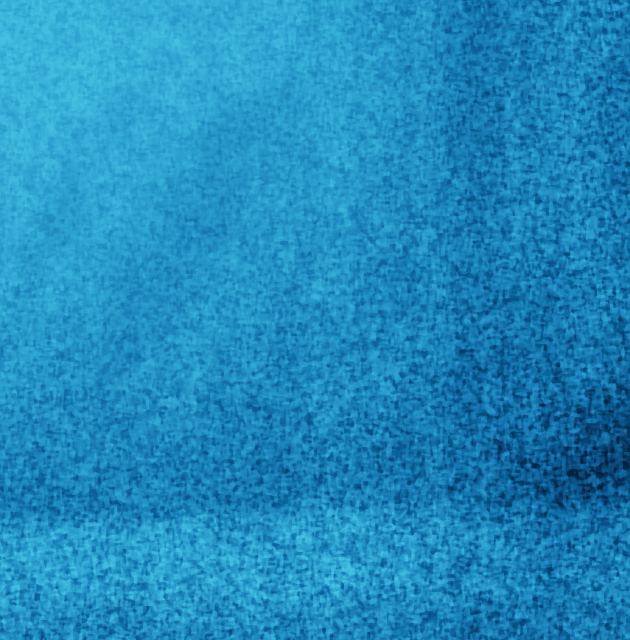
A Shadertoy shader for this texture:

```glsl
const vec3 INK   = vec3(0.015, 0.13, 0.25);
const vec3 DEEP  = vec3(0.04, 0.36, 0.58);
const vec3 MID   = vec3(0.10, 0.51, 0.73);
const vec3 LIGHT = vec3(0.19, 0.66, 0.83);
const vec3 PALE  = vec3(0.27, 0.75, 0.88);
const float BASE_TONE = 0.72;
const vec2 THREAD_CELLS = vec2(115.0, 225.0);  // across and along a thread
const float MOTTLE_CELLS = 34.0;
const float MOTTLE_DEPTH = 0.07;
const float GRAIN_FAINT = 0.12;
const float GRAIN_STRONG = 0.38;
const float PLEAT_DEPTH = 0.014;
const float HEM_HEIGHT = 0.175;
const float HEM_SLOPE = 0.04;

vec3 hash3(vec2 p) {
    vec3 q = fract(p.xyx * vec3(0.1031, 0.1030, 0.0973));
    q += dot(q, q.yxz + 33.33);
    return fract((q.xxy + q.yzz) * q.zyx);
}

// Cellular noise: every jittered cell point spreads its own random tone
float cellTone(vec2 p) {
    vec2 cell = floor(p), f = p - cell;
    float sum = 0.0, weights = 0.0;
    for (int j = -1; j <= 1; j++)
    for (int i = -1; i <= 1; i++) {
        vec2 o = vec2(i, j);
        vec3 h = hash3(cell + o + 17.0);
        vec2 d = o + h.xy - f;
        float w = exp(-6.0 * dot(d, d));
        sum += w * h.z;
        weights += w;
    }
    return sum / max(weights, 1e-4) - 0.5;
}

// Soft elliptical patch, its first radius turned by angle
float patchAt(vec2 p, vec2 center, vec2 radius, float angle) {
    vec2 d = p - center;
    float c = cos(angle), s = sin(angle);
    d = vec2(c * d.x + s * d.y, c * d.y - s * d.x) / radius;
    return exp(-dot(d, d));
}

// Broad light and the shadows of the draped folds
float drape(vec2 p) {
    float tone = BASE_TONE;
    tone += 0.22 * (1.0 - smoothstep(0.0, 0.8, distance(p, vec2(0.0, 1.0))));
    tone += 0.06 * patchAt(p, vec2(0.48, 0.92), vec2(0.18, 0.15), 0.0);
    tone -= 0.09 * smoothstep(0.5, 0.8, p.x);
    tone -= 0.10 * patchAt(p, vec2(0.29, 0.62), vec2(0.27, 0.07), 0.98);
    tone -= 0.07 * patchAt(p, vec2(0.38, 0.80), vec2(0.09, 0.035), 0.5);
    tone -= 0.06 * patchAt(p, vec2(0.13, 0.72), vec2(0.18, 0.035), 1.05);
    tone -= 0.07 * patchAt(p, vec2(0.43, 0.34), vec2(0.20, 0.07), 1.45);
    tone -= 0.06 * patchAt(p, vec2(0.60, 0.53), vec2(0.16, 0.05), 0.75);
    tone -= 0.12 * patchAt(p, vec2(0.76, 0.90), vec2(0.28, 0.045), 1.57);
    tone -= 0.15 * patchAt(p, vec2(0.80, 0.46), vec2(0.16, 0.08), 0.7);
    tone -= 0.30 * patchAt(p, vec2(1.0, 0.30), vec2(0.24, 0.12), 0.75);
    tone -= 0.12 * patchAt(p, vec2(1.0, 0.76), vec2(0.25, 0.05), 1.57);
    return tone;
}

// Horizontal fold: shade above, lit strip below, darker lower edge
float hem(vec2 p) {
    float h = p.y - HEM_HEIGHT - HEM_SLOPE * p.x;
    float above = smoothstep(-0.025, 0.03, h);
    float shade = above * (1.0 - smoothstep(0.0, 0.28, h));
    float lit = (1.0 - above) * smoothstep(-0.18, -0.08, h);
    float lower = 1.0 - smoothstep(0.0, 0.09, p.y);
    return 0.07 * lit - 0.13 * shade - 0.09 * lower;
}

// Upright pleats from layered sines, with two crisp creases
float pleats(vec2 p) {
    float x = p.x + 0.004 * sin(p.y * 9.0);
    float waves = sin(x * 47.0 + 1.0) + 0.8 * sin(x * 83.0 + 2.0 * p.y)
                + 0.6 * sin(x * 171.0 + 0.7);
    float tone = PLEAT_DEPTH * waves * mix(0.4, 1.2, p.x);
    tone += 0.06 * patchAt(p, vec2(0.502, 0.42), vec2(0.008, 0.18), 0.0);
    tone -= 0.09 * patchAt(p, vec2(0.836, 0.86), vec2(0.008, 0.2), 0.0);
    return tone;
}

vec3 dye(float t) {
    vec3 c = mix(INK, DEEP, clamp(t / 0.37, 0.0, 1.0));
    c = mix(c, MID, clamp((t - 0.37) / 0.24, 0.0, 1.0));
    c = mix(c, LIGHT, clamp((t - 0.61) / 0.245, 0.0, 1.0));
    return mix(c, PALE, clamp((t - 0.855) / 0.145, 0.0, 1.0));
}

void mainImage(out vec4 fragColor, in vec2 fragCoord) {
    vec2 p = fragCoord / iResolution.xy;
    float tone = drape(p) + hem(p) + pleats(p);

    // Short crossing threads, deeper where the cloth is shaded or low
    float weave = cellTone(p * THREAD_CELLS) + cellTone(p * THREAD_CELLS.yx + 300.0);
    weave *= weave < 0.0 ? 1.15 : 0.85;
    float rough = smoothstep(0.15, 1.1, distance(p, vec2(0.1, 1.0)));
    tone += weave * mix(GRAIN_FAINT, GRAIN_STRONG, rough);
    tone += MOTTLE_DEPTH * cellTone(p * MOTTLE_CELLS);

    fragColor = vec4(dye(tone), 1.0);
}
```
